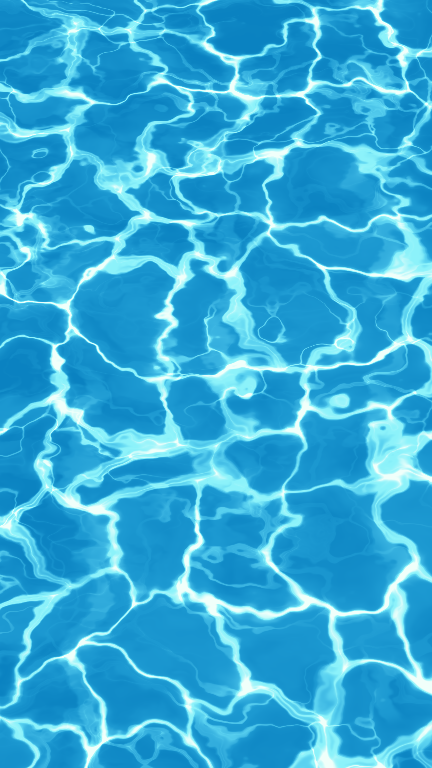
A WebGL 2 fragment shader for this texture:

```glsl
#version 300 es
precision highp float;
// Sunlit swimming pool water: a warped net of caustic light over blue depths.
uniform vec2 u_resolution;
out vec4 fragColor;

vec2 hash2(vec2 p) {
  vec3 q = fract(p.xyx * vec3(0.1031, 0.1030, 0.0973));
  q += dot(q, q.yzx + 33.33);
  return fract((q.xx + q.yz) * q.zy);
}

float noise(vec2 p) {
  vec2 i = floor(p), f = fract(p);
  f = f * f * f * (f * (f * 6.0 - 15.0) + 10.0);
  return mix(mix(hash2(i).x, hash2(i + vec2(1, 0)).x, f.x),
             mix(hash2(i + vec2(0, 1)).x, hash2(i + vec2(1, 1)).x, f.x), f.y);
}

float fbm(vec2 p) {
  float sum = 0.0, amp = 0.53;
  for (int i = 0; i < 4; i++) {
    sum += amp * noise(p);
    p = mat2(1.6, 1.2, -1.2, 1.6) * p + 7.3;
    amp *= 0.5;
  }
  return sum;
}

vec2 warp(vec2 p) {
  return vec2(fbm(p), fbm(p + vec2(31.7, 11.3))) - 0.5;
}

// Gaps from the nearest cell centre to the second (x) and third (y).
vec2 cellGaps(vec2 p) {
  vec2 home = floor(p);
  vec3 near = vec3(9.0);
  for (int y = -1; y <= 1; y++)
    for (int x = -1; x <= 1; x++) {
      vec2 cell = home + vec2(x, y);
      float d = distance(p, cell + 0.1 + 0.8 * hash2(cell));
      if (d < near.x) near = vec3(d, near.xy);
      else if (d < near.y) near = vec3(near.x, d, near.y);
      else near.z = min(near.z, d);
    }
  return near.yz - near.x;
}

// Thin bright line that opens into a translucent, rimmed ribbon.
float ribbon(float gap, float width) {
  float fill = 1.0 - smoothstep(width * 0.75, width + 0.05, gap);
  float rim = exp(-pow((gap - width * 0.75) / 0.05, 2.0));
  return fill * 0.45 + rim * 0.25 + 0.4 * exp(-gap / 0.045);
}

// Crest lines where a noise field crosses its middle value.
float filament(vec2 p, float width) {
  return exp(-abs(fbm(p) - 0.5) / width);
}

vec3 waterColor(float light) {
  vec3 c = mix(vec3(0.04, 0.51, 0.755), vec3(0.11, 0.60, 0.82), smoothstep(-0.1, 0.24, light));
  c = mix(c, vec3(0.22, 0.70, 0.88), smoothstep(0.22, 0.48, light));
  c = mix(c, vec3(0.35, 0.82, 0.94), smoothstep(0.45, 0.70, light));
  c = mix(c, vec3(0.55, 0.95, 0.98), smoothstep(0.68, 0.95, light));
  return mix(c, vec3(0.94, 1.0, 0.98), smoothstep(0.98, 1.6, light));
}

void main() {
  vec2 uv = gl_FragCoord.xy / u_resolution.x;
  float height = gl_FragCoord.y / u_resolution.y;

  // Perspective: ripples shrink and flatten towards the top.
  vec2 p = vec2((uv.x - 0.5) * (4.2 + 1.2 * height), uv.y * (4.4 + 1.6 * height)) + 20.0;
  float choppy = clamp(0.25 + 0.6 * height - 0.9 * (uv.x - 0.4), 0.0, 1.0);
  vec2 bend = warp(p * 0.9);
  vec2 fine = warp(p * vec2(1.6, 2.6) + 5.0);

  // Soft depth shading.
  float light = 0.04 + 0.42 * (fbm(p * vec2(0.9, 1.3) + bend * 2.0) - 0.4);
  light -= 0.07 * smoothstep(0.55, 1.0, height);

  // Main net, with uneven strength, wide folds and glowing junctions.
  vec2 gaps = cellGaps(p + bend * 1.3 + fine * (0.15 + 0.4 * choppy));
  float swell = noise(p * 1.1 + 3.0);
  float strength = 0.55 + 0.65 * noise(p * 1.4 + 40.0);
  light += strength * ribbon(gaps.x, 0.02 + 0.32 * pow(swell, 3.0));
  light += 0.16 * exp(-gaps.x / 0.16);
  light += 1.1 * strength * exp(-gaps.y / 0.10);

  // Fainter second net seen through the first.
  vec2 faint = cellGaps(p * vec2(1.25, 1.6) + bend * 2.6 + fine * 0.9 + 13.0);
  float patches = smoothstep(0.3, 0.75, noise(p * 0.8 + 60.0));
  light += (0.1 + 0.4 * patches) * ribbon(faint.x, 0.02 + 0.25 * pow(1.0 - swell, 3.0));
  light += 0.35 * patches * exp(-faint.y / 0.1);

  // Pale upright bands: floor joints broken up by refraction.
  float sway = 0.12 * bend.x + 0.16 * fine.x + 0.06 * height;
  float joint = abs(fract((uv.x + sway) * 2.9 - 0.1) - 0.5);
  float veil = 1.0 - smoothstep(0.05, 0.11, joint);
  light += 0.24 * veil * smoothstep(0.35, 0.65, noise(p * vec2(0.7, 1.2) + 80.0));

  // Flat surface ripples, strongest in the choppy part.
  float ripple = filament(p * vec2(0.8, 2.2) + bend * 1.5 + 90.0, 0.018);
  light += 0.32 * choppy * ripple * noise(p * 1.5 + 17.0);
  light -= 0.12 * choppy * smoothstep(0.5, 0.7, fbm(p * vec2(1.0, 2.8) + fine * 2.0));

  fragColor = vec4(waterColor(light), 1.0);
}
```
